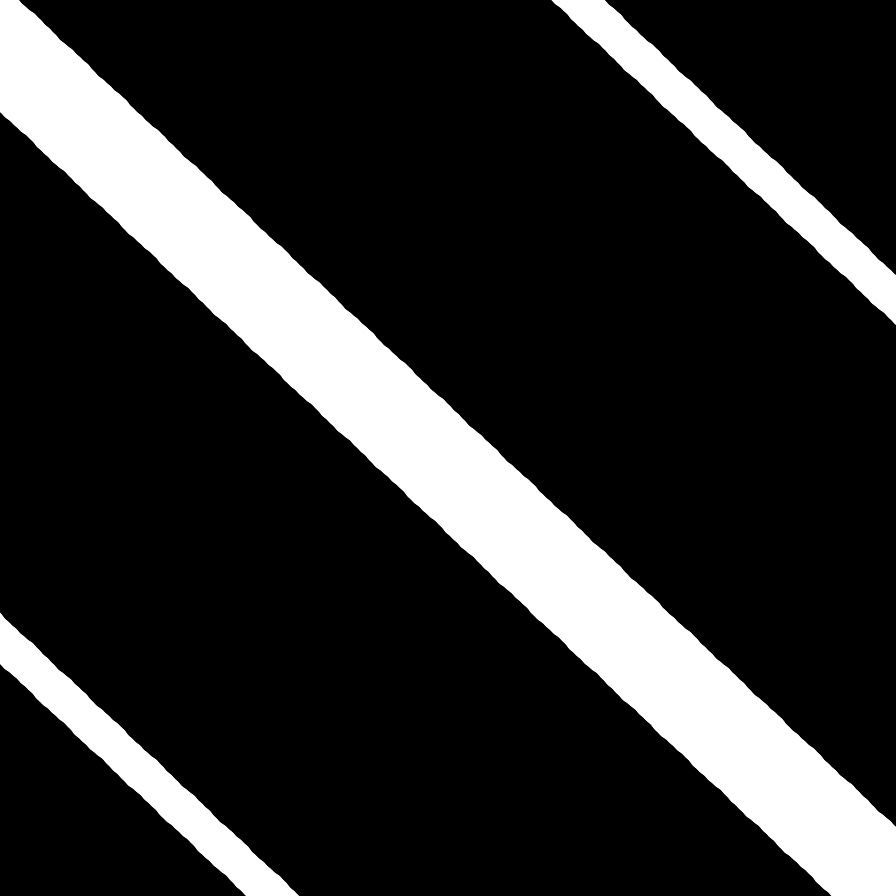
Give the GLSL for this pattern, as a WebGL 2 fragment shader.

```glsl
#version 300 es
precision highp float;
// Three parallel white diagonal bands on black: a wide one through the middle
// and a thin one on either side. Each is a distance to a slanted line, with
// layered sines that slightly roughen the edges.

uniform vec2 u_resolution;
out vec4 fragColor;

const vec3 BACKGROUND = vec3(0.0);
const vec3 BAND_COLOR = vec3(1.0);
const float SLOPE = 0.943;          // fall of the bands per unit of width
const float CENTER = 0.0522;        // drop of the middle band at the left edge
const float SPACING = 0.6603;       // vertical distance between band centers
const float WIDE_HALF = 0.0723;     // vertical half height of the middle band
const float THIN_HALF = 0.0280;     // vertical half height of the outer bands
const float ROUGHNESS = 0.0007;     // size of the edge wobble
const float WOBBLE_FREQ = 73.0;     // base frequency of the edge wobble

// Layered sines along the direction of the bands.
float edgeWobble(float along, float phase) {
    float sum = 0.0;
    float amplitude = 1.0;
    float frequency = WOBBLE_FREQ;
    for (int octave = 0; octave < 3; octave++) {
        sum += amplitude * sin(along * frequency + phase);
        amplitude *= 0.6;
        frequency *= 2.3;
        phase += 1.7;
    }
    return sum * ROUGHNESS;
}

// Signed vertical distance to a band, negative inside.
float bandDistance(float drop, float along, float index) {
    float offset = drop - CENTER - index * SPACING;
    float halfHeight = index == 0.0 ? WIDE_HALF : THIN_HALF;
    float phase = index * 2.4 + (offset > 0.0 ? 1.3 : 0.0);
    return abs(offset) - halfHeight + edgeWobble(along, phase);
}

void main() {
    vec2 uv = gl_FragCoord.xy / u_resolution;
    float drop = (1.0 - uv.y) - SLOPE * uv.x;
    float along = uv.x + SLOPE * (1.0 - uv.y);

    // Union of the three bands
    float distanceToBands = 1.0;
    for (int i = -1; i <= 1; i++) {
        distanceToBands = min(distanceToBands, bandDistance(drop, along, float(i)));
    }

    // Edge smoothing about one pixel wide
    float pixel = 0.7 / min(u_resolution.x, u_resolution.y);
    float coverage = 1.0 - smoothstep(-pixel, pixel, distanceToBands);
    fragColor = vec4(mix(BACKGROUND, BAND_COLOR, coverage), 1.0);
}
```
